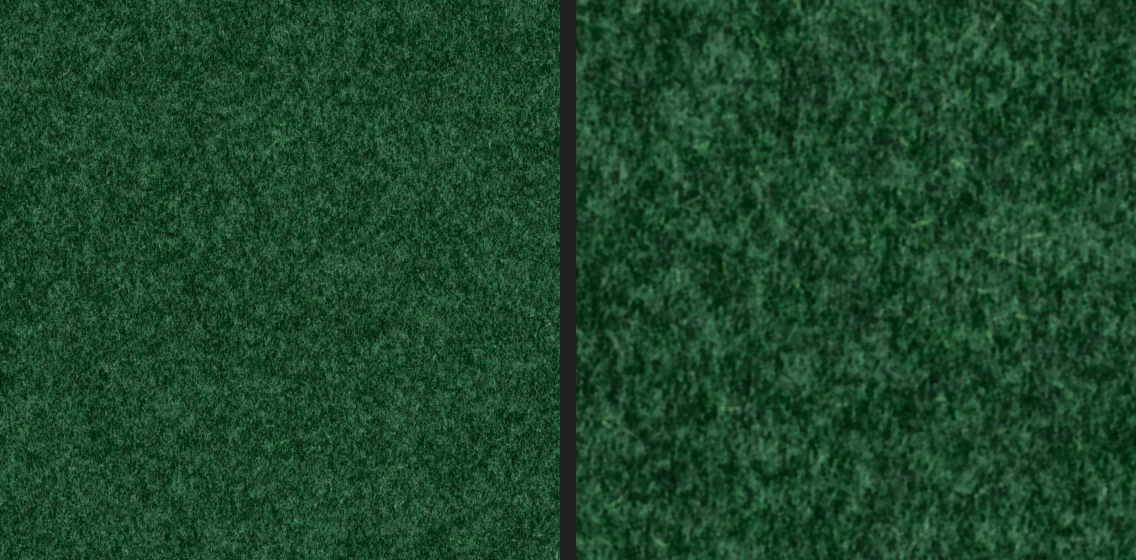
Left: the whole. Right: its middle third, enlarged.
Reproduce this texture procedurally as a three.js fragment shader.

```glsl
// Dark green felt: fine dense grain, soft clumps and sparse pale fibres.
varying vec2 vUv;

#define FELT_GREEN vec3(0.109, 0.273, 0.162)
#define LIGHT_STEP vec3(0.058, 0.074, 0.064)
#define GREY_STEP vec3(0.022, -0.004, 0.016)
#define FIBRE_TINT vec3(0.13, 0.14, 0.09)
#define CONTRAST 1.25
#define GRAIN_SCALE 470.0
#define CLUMP_SCALE 62.0
#define FIBRE_CELLS 72.0
#define FIBRE_SHARE 0.3

float hash(vec2 p) {
  vec3 q = fract(p.xyx * vec3(0.1031, 0.1030, 0.0973));
  q += dot(q, q.yzx + 33.33);
  return fract((q.x + q.y) * q.z);
}

// Smooth value noise from -1 to 1.
float noise(vec2 p) {
  vec2 cell = floor(p);
  vec2 f = fract(p);
  f = f * f * (3.0 - 2.0 * f);
  float low = mix(hash(cell), hash(cell + vec2(1.0, 0.0)), f.x);
  float high = mix(hash(cell + vec2(0.0, 1.0)), hash(cell + vec2(1.0)), f.x);
  return 2.0 * mix(low, high, f.y) - 1.0;
}

vec2 turn(vec2 p, float angle) {
  float c = cos(angle);
  float s = sin(angle);
  return vec2(c * p.x - s * p.y, s * p.x + c * p.y);
}

// Grain, slightly upright streaks, tufts, clumps and broad shading.
float pile(vec2 p) {
  float light = 0.95 * noise(turn(p, 0.5) * GRAIN_SCALE + 700.0);
  light += 1.1 * noise(turn(p, 0.06) * GRAIN_SCALE * vec2(0.9, 0.5) + 900.0);
  light += 0.85 * noise(turn(p, -0.08) * vec2(190.0, 130.0) + 300.0);
  light += 0.55 * noise(turn(p, 0.3) * CLUMP_SCALE + 150.0);
  light += 0.22 * noise(turn(p, 0.8) * 13.0 + 50.0);
  return light;
}

// Short fibres with a random place, direction and strength in each cell.
float fibres(vec2 p) {
  vec2 q = p * FIBRE_CELLS;
  vec2 home = floor(q);
  float cover = 0.0;
  for (int y = -1; y <= 1; y++) {
    for (int x = -1; x <= 1; x++) {
      vec2 cell = home + vec2(float(x), float(y)) + 20.0;
      vec2 centre = cell - 20.0 + vec2(hash(cell + 3.1), hash(cell + 57.7));
      vec2 d = turn(q - centre, 6.2832 * hash(cell + 91.3));
      float reach = mix(0.08, 0.38, hash(cell + 131.9));
      d.x = max(abs(d.x) - reach, 0.0);
      float strand = 1.0 - smoothstep(0.03, 0.15, length(d));
      float present = step(hash(cell + 171.3), FIBRE_SHARE);
      cover = max(cover, strand * present * hash(cell + 211.7));
    }
  }
  return cover;
}

void main() {
  float light = CONTRAST * pile(vUv);
  // Compress the shadows so the deep green keeps its hue.
  light = light < -1.0 ? -1.0 + 0.55 * (light + 1.0) : light;

  // Fine colour variation, with greener patches between the clumps.
  float grey = 1.1 * noise(turn(vUv, 1.1) * 310.0 + 500.0);
  grey += 0.8 * noise(turn(vUv, -0.4) * 75.0 + 250.0);

  vec3 felt = FELT_GREEN + light * LIGHT_STEP + grey * GREY_STEP;
  felt += fibres(vUv) * FIBRE_TINT;
  gl_FragColor = vec4(clamp(felt, 0.0, 1.0), 1.0);
}
```
